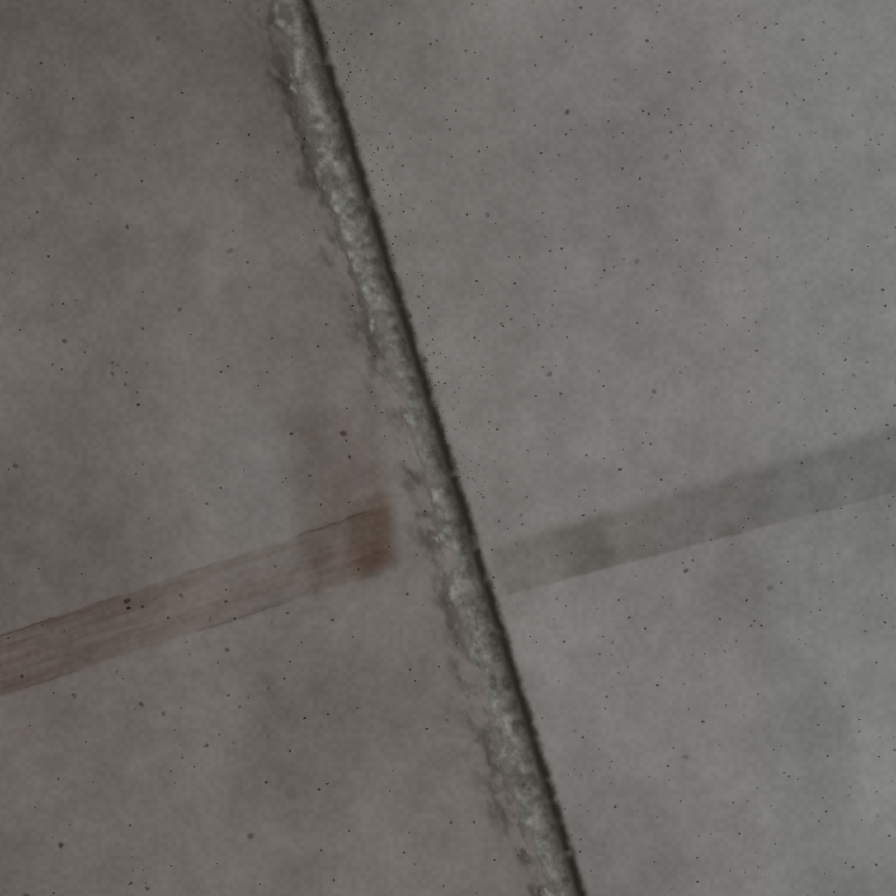
A three.js fragment shader for this texture:

```glsl
// Weathered concrete slabs split by a slanted dark joint with a crumbly mortar lip.
// Broad colour gradients carry layered noise stains, two faint crossing strips,
// a rusty patch by the joint, and pits scattered over jittered grid cells.
varying vec2 vUv;

float hash(vec2 p) {
  vec3 q = fract(vec3(p.xyx) * 0.1031);
  q += dot(q, q.yzx + 33.33);
  return fract((q.x + q.y) * q.z);
}

float noise(vec2 p) {
  vec2 i = floor(p), f = fract(p);
  f = f * f * (3.0 - 2.0 * f);
  return mix(mix(hash(i), hash(i + vec2(1.0, 0.0)), f.x),
             mix(hash(i + vec2(0.0, 1.0)), hash(i + 1.0), f.x), f.y);
}

float fbm(vec2 p) {
  float sum = 0.0, amp = 0.5;
  for (int i = 0; i < 5; i++) {
    sum += amp * noise(p);
    p = mat2(1.6, 1.2, -1.2, 1.6) * p + 7.3;
    amp *= 0.5;
  }
  return sum;
}

// Soft elliptical stain
float blob(vec2 p, vec2 center, vec2 radius) {
  vec2 d = (p - center) / radius;
  return exp(-dot(d, d));
}

// 1 between lo and hi, with soft sides
float band(float x, float lo, float hi, float soft) {
  return smoothstep(lo - soft, lo + soft, x) * (1.0 - smoothstep(hi - soft, hi + soft, x));
}

// Irregular pits of varied depth, one candidate per turned grid cell
float pits(vec2 p, float cells, float density) {
  vec2 q = mat2(0.8, 0.6, -0.6, 0.8) * p * cells + 50.0, id = floor(q);
  vec2 center = 0.25 + 0.5 * vec2(hash(id + 11.0), hash(id + 47.0));
  vec2 d = fract(q) - center + 0.15 * (noise(q * 4.0) - 0.5);
  float radius = mix(0.1, 0.25, hash(id + 83.0));
  float depth = step(1.0 - density, hash(id + 5.0)) * mix(0.3, 1.0, hash(id + 29.0));
  return depth * (1.0 - smoothstep(radius * 0.2, radius, length(d)));
}

// Slab tone: warm on the left, cooler and paler on the right
vec3 slabs(vec2 p, float rightSide) {
  vec3 left = mix(vec3(0.4, 0.374, 0.357), vec3(0.427, 0.408, 0.394), smoothstep(0.0, 0.4, p.x));
  vec3 right = mix(vec3(0.448, 0.434, 0.421), vec3(0.485, 0.485, 0.478), smoothstep(0.5, 1.0, p.x));
  vec3 col = mix(left, right, rightSide);
  col -= 0.05 * blob(p, vec2(0.08, 1.02), vec2(0.33, 0.17));
  col -= 0.04 * blob(p, vec2(0.33, 0.93), vec2(0.06, 0.2)) * (1.0 - rightSide);
  col += vec3(0.016, 0.023, 0.025) * blob(p, vec2(0.27, 0.47), vec2(0.09, 0.1));
  col -= 0.02 * blob(p, vec2(0.4, 0.18), vec2(0.12, 0.1)) * (1.0 - rightSide);
  col -= vec3(0.035, 0.032, 0.036) * blob(p, vec2(0.715, 0.82), vec2(0.045, 0.16));
  col -= 0.025 * blob(p, vec2(0.785, 0.67), vec2(0.03, 0.12));
  col -= 0.045 * blob(p, vec2(0.82, 0.35), vec2(0.03, 0.05));
  col -= 0.035 * blob(p, vec2(0.9, 0.2), vec2(0.04, 0.07));
  col -= 0.06 * blob(p, vec2(0.96, 0.0), vec2(0.06, 0.04));
  return col + 0.025 * blob(p, vec2(0.62, 0.27), vec2(0.05, 0.09)) * rightSide;
}

// Strips crossing both slabs and the rusty patch beside the joint
vec3 addStrips(vec3 col, vec2 p, float joint) {
  float y = p.y + 0.004 * (fbm(p * 90.0) - 0.5);
  float leftTop = 0.29 + 0.338 * p.x, leftLow = 0.223 + 0.328 * p.x;
  float leftEnd = 1.0 - smoothstep(0.42, 0.45, p.x);
  float leftStrip = band(y, leftLow, leftTop, 0.003) * leftEnd;
  float grain = fbm(vec2(p.x * 14.0, (p.y - 0.33 * p.x) * 170.0));
  vec3 rust = vec3(0.05, 0.065, 0.073);
  col -= rust * leftStrip * (1.5 * grain + 0.05) * mix(1.1, 0.75, smoothstep(0.05, 0.3, p.x));
  float rim = exp(-abs(y - leftTop) / 0.0016) + 0.7 * exp(-abs(y - leftLow) / 0.0016);
  col -= 0.085 * rim * leftEnd * smoothstep(0.4, 0.7, noise(p * 26.0 + 4.0));

  float slant = p.x + 0.12 * (p.y - 0.45) + 0.012 * (fbm(p * 30.0) - 0.5);
  float patchArea = band(slant, 0.33, 0.432, 0.014) * band(y, leftLow, 0.455 + 0.23 * p.x, 0.016);
  col -= rust * patchArea * (0.35 + 0.7 * fbm(p * vec2(40.0, 14.0)));
  col -= rust * 0.75 * band(slant, 0.388, 0.435, 0.009) * band(y, leftLow, leftTop + 0.015, 0.008);
  col += 0.03 * blob(p, vec2(0.378, 0.385), vec2(0.008, 0.035));

  float rightTop = 0.229 + 0.296 * p.x, rightLow = 0.186 + 0.264 * p.x;
  float rightStrip = smoothstep(rightLow - 0.002, rightLow + 0.003, y)
    * (1.0 - smoothstep(rightTop - 0.012, rightTop + 0.008, y)) * smoothstep(0.0, 0.025, joint);
  col -= vec3(0.06, 0.06, 0.067) * rightStrip * (0.3 + 1.15 * fbm(p * 42.0));
  return col - 0.035 * rightStrip * blob(p, vec2(0.65, 0.39), vec2(0.03, 0.05));
}

// Mortar lip, shadowed groove and grime along the joint
vec3 addJoint(vec3 col, vec2 p, float joint) {
  float rough = fbm(vec2(joint * 75.0, p.y * 45.0));
  float grit = fbm(p * 120.0 + 31.0);
  float d = joint + 0.005 * (grit - 0.5);
  float width = 0.036 + 0.006 * sin(p.y * 9.0) + 0.04 * (rough - 0.5);
  float grime = exp(-pow((d + width + 0.006) / 0.018, 2.0));
  col -= 0.12 * grime * smoothstep(0.25, 0.7, rough + 0.3 * (grit - 0.5));
  float lip = band(d, -width, -0.006, 0.008);
  vec3 mortar = vec3(0.4, 0.4, 0.375) + 0.22 * (rough - 0.48) + 0.36 * (grit - 0.48);
  col = mix(col, mortar, lip * 0.85);
  float shade = band(d, -0.017 - 0.012 * (rough - 0.5), 0.003, 0.007);
  col = mix(col, vec3(0.26, 0.247, 0.225) + 0.25 * (grit - 0.48), 0.78 * shade);
  float groove = exp(-pow((d + 0.001) / 0.0055, 2.0));
  col = mix(col, vec3(0.16, 0.145, 0.13), groove * smoothstep(0.05, 0.65, noise(p * 85.0) + 0.25));
  float crumbs = pits(p, 120.0, 0.5) * band(d, -0.016, 0.04, 0.014) * smoothstep(0.35, 0.55, p.y);
  return mix(col, vec3(0.2, 0.15, 0.135), crumbs * 0.75);
}

void main() {
  vec2 p = vUv;
  float joint = p.x - (0.65 - 0.306 * p.y);
  float rightSide = smoothstep(-0.004, 0.004, joint);
  vec3 col = slabs(p, rightSide);
  col += 0.09 * (fbm(p * vec2(9.0, 5.0) + 3.0) - 0.48) + 0.06 * (fbm(p * 34.0 + 19.0) - 0.48);
  col += 0.03 * (noise(p * 190.0) - 0.5);
  col = addStrips(col, p, joint);
  float specks = pits(p, 95.0, 0.05 + 0.06 * rightSide) + 0.8 * pits(p + 3.7, 48.0, 0.03);
  col -= 0.19 * min(specks, 1.0);
  gl_FragColor = vec4(addJoint(col, p, joint), 1.0);
}
```
